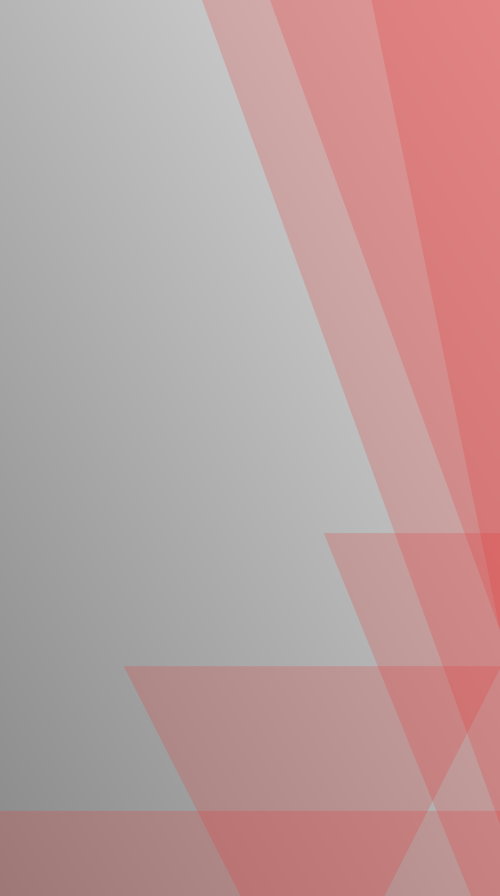
Write a Shadertoy shader that draws this background.

```glsl
// Translucent red slanted panels over a diagonal grey gradient.
// Each panel is a product of antialiased half-planes, and overlapping
// panels are blended in turn so that their crossings deepen in colour.

const vec3 PANEL_RED = vec3(0.90, 0.20, 0.20);
const float PANEL_ALPHA = 0.22;

// Coverage of the positive side of a linear field, one pixel soft.
float cover(float field) {
    float pixel = length(vec2(dFdx(field), dFdy(field)));
    return clamp(field / max(pixel, 1e-6) + 0.5, 0.0, 1.0);
}

// Area right of a line that meets the canvas bottom and top at given x.
float rightOf(vec2 p, float bottomX, float topX) {
    return cover(p.x - mix(bottomX, topX, p.y));
}

// Area below a horizontal line.
float below(vec2 p, float height) {
    return cover(height - p.y);
}

vec3 addPanel(vec3 color, float mask) {
    return mix(color, PANEL_RED, PANEL_ALPHA * mask);
}

// Grey brightening towards the upper right.
vec3 backdrop(vec2 p) {
    return vec3(0.54 + dot(p, vec2(0.16, 0.17)));
}

void mainImage(out vec4 fragColor, in vec2 fragCoord) {
    vec2 p = fragCoord / iResolution.xy;
    vec3 color = backdrop(p);

    // Tall panels falling from the top edge
    color = addPanel(color, rightOf(p, 1.052, 0.404));
    color = addPanel(color, rightOf(p, 1.194, 0.540));
    color = addPanel(color, rightOf(p, 1.108, 0.743));

    // Flat-topped panel at the right
    color = addPanel(color, rightOf(p, 0.942, 0.215) * below(p, 0.405));

    // Inverted trapezoid
    float trapezoid = rightOf(p, 0.481, -0.430) * (1.0 - rightOf(p, 0.769, 1.680));
    color = addPanel(color, trapezoid * below(p, 0.2565));

    // Strip along the bottom
    color = addPanel(color, below(p, 0.095));

    fragColor = vec4(color, 1.0);
}
```
